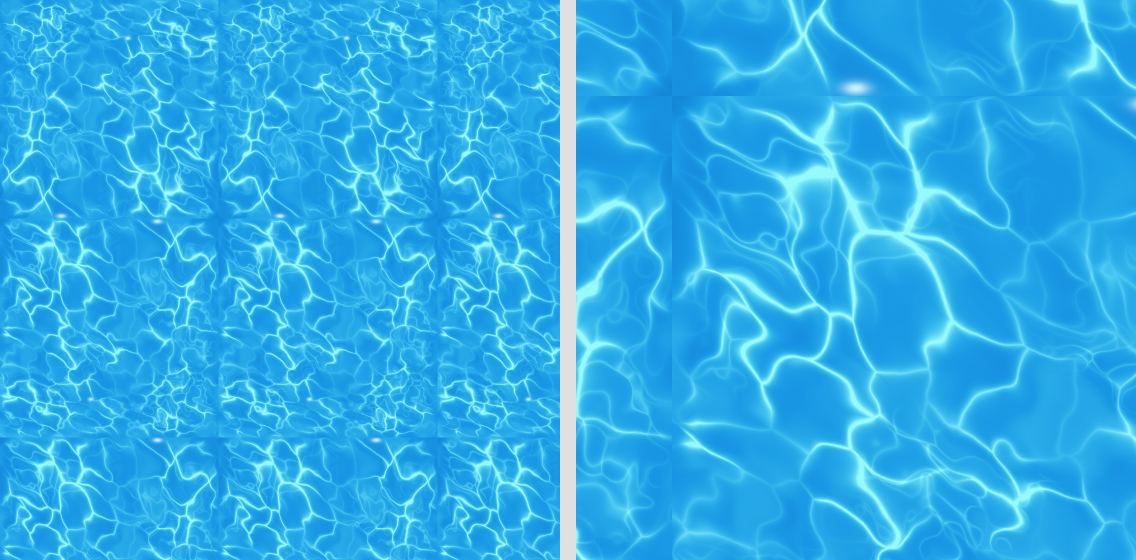
Left, the full canvas; right, a detail of the centre.
A Shadertoy shader for this texture:

```glsl
// Sunlit pool water: a net of bright caustic lines over soft blue patches.
// Warped cell borders form the net, compressed toward the far end of each tile;
// tiles repeat with smeared seams, and the top row is turned by half a turn.

#define REPEATS 2.56        // tiles across and down
#define CELLS_NEAR 7.5      // cells across a tile at its near end
#define CELLS_GAIN 4.5      // extra cells across at the far end
#define WARP 0.55           // bending of the lines
#define CORE 0.065          // width of the bright line, in cells
#define GLOW 0.20           // width of the halo, in cells
#define FINE_LIGHT 0.40     // strength of the second, finer net
#define SEAM 0.040          // width of the smear at tile edges
#define DEEP vec3(0.095, 0.585, 0.89)
#define BRIGHT vec3(0.53, 0.94, 0.98)
#define SHADOW vec3(0.06, 0.48, 0.79)

vec2 hash2(vec2 p) {
    p = vec2(dot(p, vec2(127.1, 311.7)), dot(p, vec2(269.5, 183.3)));
    return fract(sin(p) * 43758.5453);
}

float noise(vec2 p) {
    vec2 i = floor(p), f = fract(p);
    f = f * f * (3.0 - 2.0 * f);
    float low = mix(hash2(i).x, hash2(i + vec2(1, 0)).x, f.x);
    float high = mix(hash2(i + vec2(0, 1)).x, hash2(i + vec2(1, 1)).x, f.x);
    return mix(low, high, f.y);
}

// Gap between the nearest and second nearest cell centre: zero on a border
float cellBorder(vec2 p) {
    vec2 cell = floor(p);
    float nearest = 9.0, second = 9.0;
    for (int y = -1; y <= 1; y++)
    for (int x = -1; x <= 1; x++) {
        vec2 id = cell + vec2(x, y);
        float d = length(id + 0.1 + 0.8 * hash2(id) - p);
        second = min(second, max(nearest, d));
        nearest = min(nearest, d);
    }
    return second - nearest;
}

// Light along the borders, fading in and out along their length
float causticNet(vec2 p, float widen) {
    float d = cellBorder(p);
    float strength = 0.2 + 1.1 * smoothstep(0.15, 0.9, noise(p * 0.9 + 31.0));
    return strength * (0.85 * exp(-d / (CORE * widen)) + 0.28 * exp(-d / GLOW));
}

// Small white reflection
float glint(vec2 q, vec2 centre, vec2 size) {
    vec2 d = (q - centre) / size;
    return exp(-dot(d, d));
}

vec3 water(vec2 uv) {
    // Tile coordinates, running from the near end (0) to the far end (1)
    vec2 grid = vec2(uv.x, 1.0 - uv.y) * REPEATS;
    vec2 q = fract(grid);
    if (grid.y < 1.0) q = 1.0 - q;
    float far = q.y;

    // Perspective, then two scales of bending
    vec2 p = vec2((q.x - 0.5) * (CELLS_NEAR + CELLS_GAIN * far),
                  7.0 * far + 1.5 * far * far + 2.0 * pow(far, 5.0)) + 20.0;
    p.y -= 0.25 * p.x;
    vec2 bend = vec2(noise(p * 1.1), noise(p * 1.1 + 47.0)) - 0.5;
    vec2 ripple = vec2(noise(p * 2.7 + 11.0), noise(p * 2.7 + 73.0)) - 0.5;
    vec2 w = p + WARP * (1.5 * bend + 0.55 * ripple);

    // Soft patches, main net and finer net
    float patches = smoothstep(0.3, 0.8, noise(w * 1.5 + 5.0));
    float veil = noise(w * vec2(3.2, 1.6) + 90.0);
    float light = -0.10 + 0.15 * patches + 0.16 * veil + 0.04 * far;
    light += causticNet(w, 1.0 + 0.4 * far);
    vec2 fine = mat2(0.8, 0.6, -0.6, 0.8) * (p + 1.3 * bend + 0.9 * ripple);
    float fineMask = smoothstep(0.25, 0.75, noise(p * 0.7 + 60.0));
    light += FINE_LIGHT * fineMask * causticNet(fine * 1.45 + 8.0, 1.7);

    // Smeared seams with uneven borders, darker at the sides of the near end
    vec2 edge = min(q, 1.0 - q) + 0.035 * (noise(q * 17.0 + 3.0) - 0.5);
    vec2 smear = 1.0 - smoothstep(vec2(0.0), vec2(SEAM, 0.8 * SEAM), edge);
    float seam = max(smear.x, smear.y);
    float blurred = -0.12 + 0.50 * noise(q * vec2(15.0, 19.0) + 9.0);
    light = mix(light, blurred, 0.85 * seam);
    float sideShade = 1.0 - smoothstep(0.0, 0.11, min(q.x, 1.0 - q.x));
    light -= 0.28 * sideShade * (1.0 - smoothstep(0.1, 0.6, far)) * noise(q * 9.0 + 2.0);

    // Tone to colour: red rises later than green and blue
    float t = clamp(light, 0.0, 1.1);
    vec3 color = mix(DEEP, BRIGHT, vec3(pow(t, 1.35), t, t));
    color = mix(color, SHADOW, clamp(-2.5 * light, 0.0, 0.8));
    float sparkle = glint(q, vec2(0.72, 0.012), vec2(0.022, 0.011))
                  + glint(q, vec2(0.415, 0.825), vec2(0.012, 0.008));
    return mix(color, vec3(0.88, 0.99, 0.98), min(0.9 * sparkle, 1.0));
}

void mainImage(out vec4 fragColor, in vec2 fragCoord) {
    // Four samples per pixel smooth the thin lines
    vec3 sum = vec3(0.0);
    for (int i = 0; i < 4; i++) {
        vec2 offset = 0.5 * vec2(i % 2, i / 2) - 0.25;
        sum += water((fragCoord + offset) / iResolution.xy);
    }
    fragColor = vec4(sum * 0.25, 1.0);
}
```
